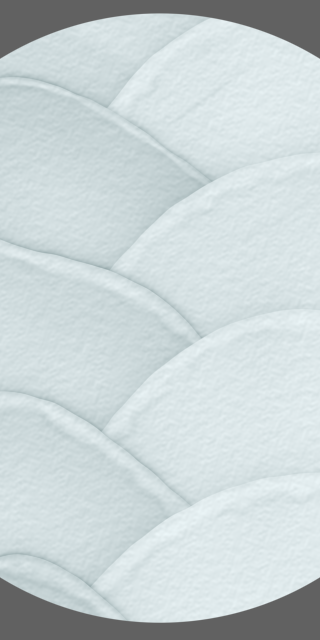
A WebGL 1 fragment shader for this texture:

```glsl
precision highp float;
// Overlapping braided folds of pale whipped cream seen through a round window.
// Each fold fills everything below a cubic crest, painted from top to bottom,
// with a soft cast shadow, a bright rolled lip and a finely pitted surface.

uniform vec2 u_resolution;

const vec3 BACKDROP = vec3(0.38);
const vec2 LEFT_SPAN = vec2(0.0, 0.2);     // first crest node x, node spacing
const vec2 RIGHT_SPAN = vec2(0.3, 0.2333);

float hash(vec2 p) {
  return fract(sin(dot(p, vec2(127.1, 311.7))) * 43758.5453);
}

float noise(vec2 p) {
  vec2 i = floor(p);
  vec2 f = fract(p);
  f = f * f * (3.0 - 2.0 * f);
  float low = mix(hash(i), hash(i + vec2(1.0, 0.0)), f.x);
  float high = mix(hash(i + vec2(0.0, 1.0)), hash(i + vec2(1.0, 1.0)), f.x);
  return mix(low, high, f.y);
}

// Cubic through four evenly spaced heights (Newton forward differences).
float crest(float t, vec4 h) {
  vec3 d1 = h.yzw - h.xyz;
  vec2 d2 = d1.yz - d1.xy;
  return h.x + t * (d1.x + (t - 1.0) * 0.5 *
         (d2.x + (t - 2.0) / 3.0 * (d2.y - d2.x)));
}

// Distance below the crest, corrected for slope; y points down.
float crestDistance(vec2 p, vec4 h, vec2 span) {
  float t = (p.x - span.x) / span.y;
  float y = crest(t, h);
  float slope = (crest(t + 0.02, h) - y) / (0.02 * span.y);
  return (p.y - y) / sqrt(1.0 + slope * slope);
}

// Paints one fold over the tone beneath it.
// tones: x = tone under the lip, y = tone far below
// lip: x = width, y = brightness; shade: x = thin shadow, y = broad shadow
float fold(float under, vec2 p, vec4 h, vec2 span, vec2 tones, vec2 lip, vec2 shade) {
  float aa = 0.8 / u_resolution.x;
  float wobble = noise(p * 17.0) - 0.5;
  float d = crestDistance(p, h, span) + 0.006 * wobble;
  float outside = min(d, 0.0);
  float shadow = shade.x * exp(outside / 0.009) * (0.6 + 0.8 * noise(p * 13.0 + 4.0));
  shadow += shade.y * exp(outside / 0.07);

  float inside = max(d, 0.0);
  float width = lip.x * (1.0 + 0.7 * wobble);
  float body = mix(tones.x, tones.y, smoothstep(0.0, 0.42, inside));
  float roll = smoothstep(0.0, width * 0.45, inside)
             * (1.0 - smoothstep(width * 0.6, width * 1.15, inside));
  float crease = exp(-pow((inside - width * 1.25) / 0.011, 2.0));
  body += lip.y * roll * (0.65 + 0.7 * noise(p * 38.0));
  body -= 0.035 * crease * noise(p * 11.0 + 8.0);
  return mix(under - shadow, body, smoothstep(-aa, aa, d));
}

// Slanted relief lighting of the pitted surface.
float pitting(vec2 p) {
  vec2 q = vec2(p.x + p.y * 0.35, p.y - p.x * 0.35);
  vec2 light = vec2(0.35, 0.45);
  float fine = noise(q * 95.0) - noise(q * 95.0 + light);
  float coarse = noise(q * 42.0) - noise(q * 42.0 + light);
  return 0.045 * fine + 0.025 * coarse;
}

// Faint straight streak between two points.
float streak(vec2 p, vec2 a, vec2 b, float width) {
  vec2 ab = b - a;
  float t = clamp(dot(p - a, ab) / dot(ab, ab), 0.0, 1.0);
  float d = length(p - a - ab * t) / width;
  return exp(-d * d) * sin(3.14159 * t);
}

vec3 creamColor(float tone) {
  return vec3(tone - 0.04 - 0.13 * max(0.92 - tone, 0.0), tone, tone + 0.008);
}

float creamTone(vec2 p) {
  vec2 thinLip = vec2(0.025, 0.055);
  vec2 wideLip = vec2(0.05, 0.055);
  vec2 rightLip = vec2(0.055, 0.025);
  vec2 leftShade = vec2(0.13, 0.035);
  vec2 rightShade = vec2(0.025, 0.04);

  float tone = 0.885 + 0.03 * (noise(vec2(p.x * 5.0 - p.y * 8.0, p.y * 16.0 - p.x * 9.0)) - 0.5);
  tone = fold(tone, p, vec4(0.396, 0.130, 0.013, -0.104), RIGHT_SPAN, vec2(0.905, 0.915), rightLip, rightShade);
  tone -= 0.035 * streak(p, vec2(0.46, 0.44), vec2(0.82, 0.18), 0.007);
  tone = fold(tone, p, vec4(0.242, 0.276, 0.380, 0.521), LEFT_SPAN, vec2(0.820, 0.880), thinLip, leftShade);
  tone = fold(tone, p, vec4(0.906, 0.651, 0.523, 0.474), RIGHT_SPAN, vec2(0.895, 0.910), rightLip, rightShade);
  tone -= 0.02 * streak(p, vec2(0.74, 0.77), vec2(1.05, 0.58), 0.009);
  tone = fold(tone, p, vec4(0.750, 0.805, 0.872, 1.021), LEFT_SPAN, vec2(0.845, 0.885), wideLip, leftShade);
  tone = fold(tone, p, vec4(1.372, 1.122, 0.995, 0.969), RIGHT_SPAN, vec2(0.900, 0.920), rightLip, rightShade);
  tone = fold(tone, p, vec4(1.224, 1.276, 1.414, 1.581), LEFT_SPAN, vec2(0.845, 0.890), wideLip, leftShade);
  tone = fold(tone, p, vec4(1.815, 1.617, 1.510, 1.479), RIGHT_SPAN, vec2(0.910, 0.920), rightLip, rightShade);
  tone = fold(tone, p, vec4(1.740, 1.779, 1.938, 2.135), LEFT_SPAN, vec2(0.820, 0.860), wideLip, leftShade);
  return tone + pitting(p) + 0.018 * (noise(p * 5.0) - 0.5);
}

void main() {
  vec2 p = gl_FragCoord.xy / u_resolution.x;
  p.y = u_resolution.y / u_resolution.x - p.y;
  float aa = 0.8 / u_resolution.x;
  float rim = length(p - vec2(0.5, 0.994)) - 0.952;
  vec3 cream = creamColor(creamTone(p));
  gl_FragColor = vec4(mix(cream, BACKDROP, smoothstep(-aa, aa, rim)), 1.0);
}
```
